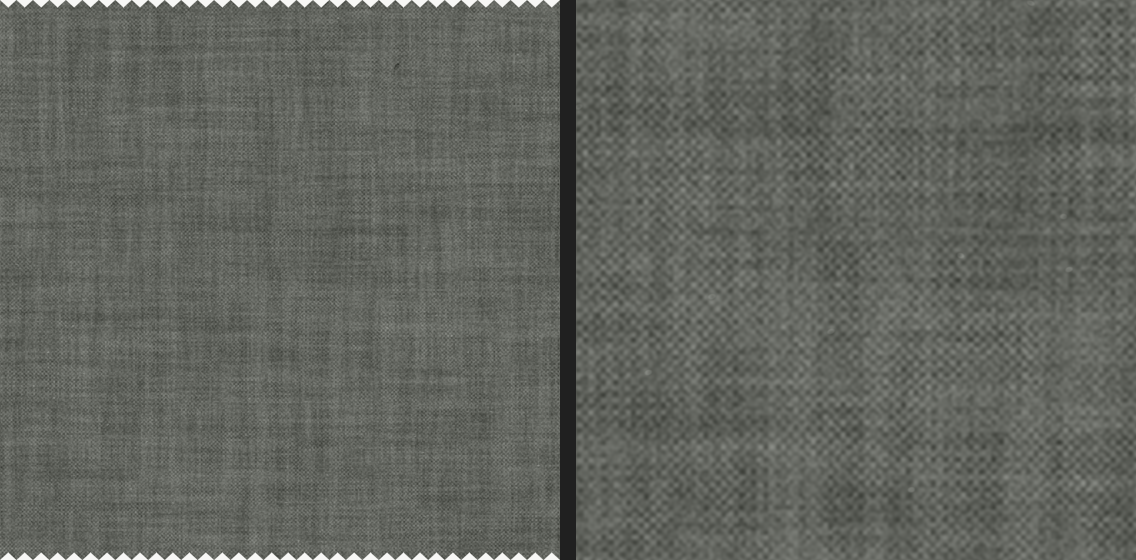
Left: the whole. Right: its middle third, enlarged.
This texture is drawn by a WebGL 1 fragment shader. Its source:

```glsl
precision highp float;
// Grey plain-weave wool swatch with pinked zigzag edges at top and bottom.
uniform vec2 u_resolution;

#define CLOTH_COLOR vec3(0.386, 0.396, 0.372)
#define PAPER_COLOR vec3(0.97, 0.97, 0.96)
#define THREADS 280.0
#define WEAVE_CONTRAST 0.046
#define THREAD_CONTRAST 0.062
#define STREAK_CONTRAST 0.040
#define GRAIN_CONTRAST 0.095
#define TEETH 34.0
#define TOOTH_DEPTH 0.0135
#define SLUB_CHANCE 0.08
#define SPECK_CHANCE 0.05

float hash(vec2 p) {
  vec3 q = fract(vec3(p.xyx) * 0.1031);
  q += dot(q, q.yzx + 33.33);
  return fract((q.x + q.y) * q.z);
}

// Smooth value noise, centred on zero.
float noise(vec2 p) {
  vec2 cell = floor(p);
  vec2 f = fract(p);
  f = f * f * (3.0 - 2.0 * f);
  float low = mix(hash(cell), hash(cell + vec2(1.0, 0.0)), f.x);
  float high = mix(hash(cell + vec2(0.0, 1.0)), hash(cell + 1.0), f.x);
  return mix(low, high, f.y) - 0.5;
}

// Soft tilted ellipse scattered over a grid; chance sets how many cells hold one.
float scatter(vec2 uv, float cells, float chance, vec2 radius, float seed) {
  vec2 cell = floor(uv * cells);
  vec2 center = 0.2 + 0.6 * vec2(hash(cell + seed), hash(cell + seed + 17.0));
  vec2 offset = uv - (cell + center) / cells;
  offset.x += offset.y * (hash(cell + seed + 31.0) - 0.5);
  float present = step(hash(cell + seed + 47.0), chance);
  return present * (1.0 - smoothstep(0.4, 1.0, length(offset / radius)));
}

// Lightness of the cloth relative to its base colour.
float clothTone(vec2 uv) {
  // Crossing yarns, with slight waviness and uneven relief
  vec2 drift = vec2(noise(uv * vec2(24.0, 9.0)), noise(uv * vec2(9.0, 24.0) + 70.0));
  vec2 yarn = uv * THREADS + 0.5 * drift;
  vec2 wave = cos(3.14159 * yarn);
  float relief = 1.0 + 1.2 * noise(uv * 45.0 + 11.0);
  float tone = WEAVE_CONTRAST * relief * wave.x * wave.y;

  // Single yarns that vary along their length
  tone += THREAD_CONTRAST * noise(vec2(yarn.x, uv.y * 16.0) + 5.0);
  tone += THREAD_CONTRAST * noise(vec2(uv.x * 14.0, yarn.y) + 90.0);

  // Wider warp and weft streaks, then faint mottling
  tone += STREAK_CONTRAST * noise(uv * vec2(64.0, 5.0) + 23.0);
  tone += STREAK_CONTRAST * noise(uv * vec2(5.0, 72.0) + 41.0);
  tone += 0.4 * STREAK_CONTRAST * noise(uv * 7.0 + 60.0);

  // Fibre grain
  tone += GRAIN_CONTRAST * noise(uv * THREADS * 1.4 + 130.0);

  // Dark slubs and pale flecks
  tone -= 0.12 * scatter(uv, 6.0, SLUB_CHANCE, vec2(0.005, 0.009), 3.0);
  tone += 0.09 * scatter(uv, 44.0, SPECK_CHANCE, vec2(0.0028, 0.0022), 59.0);
  return tone;
}

// Signed distance to the pinked edge, positive inside the cloth.
float pinkedEdge(vec2 uv) {
  float tooth = 1.0 - abs(2.0 * fract(uv.x * TEETH) - 1.0);
  float slope = 2.0 * TEETH * TOOTH_DEPTH;
  float fromEdge = min(uv.y, 1.0 - uv.y);
  return (fromEdge - TOOTH_DEPTH * tooth) / sqrt(1.0 + slope * slope);
}

void main() {
  vec2 uv = gl_FragCoord.xy / u_resolution;
  float pixel = 1.0 / min(u_resolution.x, u_resolution.y);
  float edge = pinkedEdge(uv);

  vec3 cloth = CLOTH_COLOR + clothTone(uv);
  cloth -= 0.03 * (1.0 - smoothstep(0.0, 0.006, edge));

  float coverage = smoothstep(-0.75 * pixel, 0.75 * pixel, edge);
  gl_FragColor = vec4(mix(PAPER_COLOR, cloth, coverage), 1.0);
}
```
